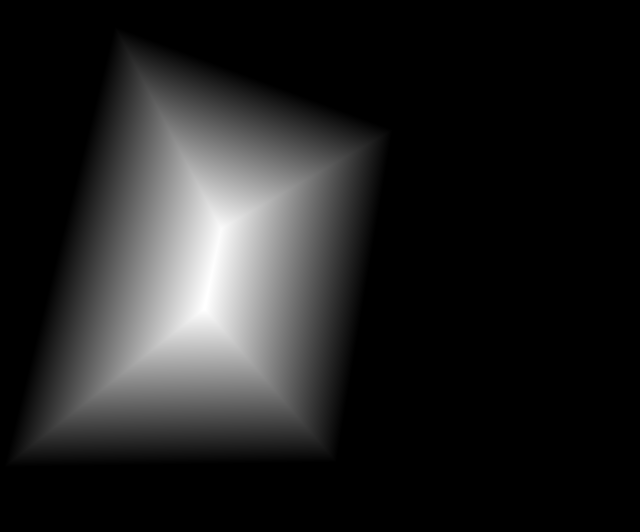
Write a Shadertoy shader that draws this texture map.

```glsl
// Bevelled quadrilateral: a grey ramp rising from its four edges to a white ridge.

// Corners in units of canvas height, listed clockwise
const vec2 TOP_LEFT     = vec2(0.2160, 0.9500);
const vec2 TOP_RIGHT    = vec2(0.7380, 0.7560);
const vec2 BOTTOM_RIGHT = vec2(0.6320, 0.1310);
const vec2 BOTTOM_LEFT  = vec2(0.0080, 0.1220);

const float RIDGE_DEPTH = 0.2905; // edge distance at which the ramp is white
const vec3 BASE_COLOR   = vec3(0.0);
const vec3 RIDGE_COLOR  = vec3(1.0);

// Signed distance to the line from a to b, positive on its right side
float insideDistance(vec2 p, vec2 a, vec2 b) {
    vec2 along = normalize(b - a);
    return dot(p - a, vec2(along.y, -along.x));
}

// Depth below the nearest side of the convex quad, negative outside
float quadDepth(vec2 p) {
    vec2 corners[4] = vec2[4](TOP_LEFT, TOP_RIGHT, BOTTOM_RIGHT, BOTTOM_LEFT);
    float depth = RIDGE_DEPTH;
    for (int i = 0; i < 4; i++) {
        depth = min(depth, insideDistance(p, corners[i], corners[(i + 1) % 4]));
    }
    return depth;
}

void mainImage(out vec4 fragColor, in vec2 fragCoord) {
    vec2 p = fragCoord / iResolution.y;

    // Linear ramp; the mitred seams come from the minimum of the four sides
    float height = clamp(quadDepth(p) / RIDGE_DEPTH, 0.0, 1.0);
    fragColor = vec4(mix(BASE_COLOR, RIDGE_COLOR, height), 1.0);
}
```
